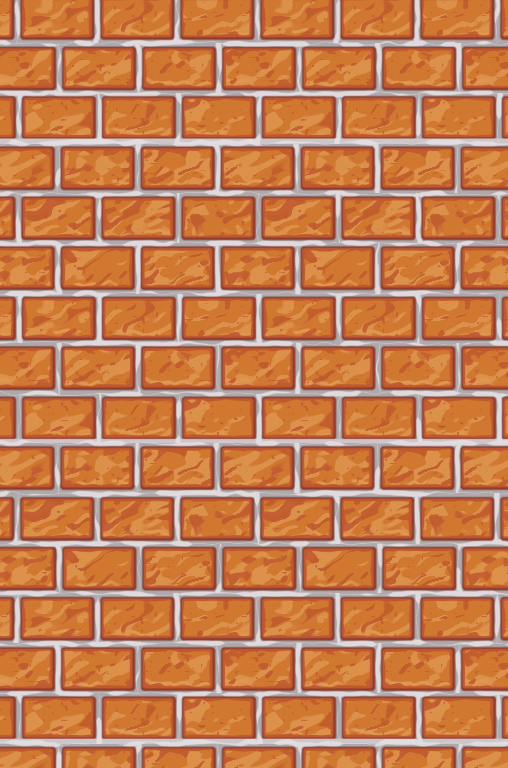
Write a WebGL 1 fragment shader that draws this texture.

```glsl
precision highp float;
// Running-bond wall of glossy orange bricks with streaked grey mortar.
uniform vec2 u_resolution;

#define GRID vec2(6.35, 15.36)      // bricks across, rows down
#define PHASE vec2(0.231, 0.87)     // first joint, from the top left
#define ASPECT 1.6                  // brick pitch over row pitch
#define HALF_SIZE vec2(0.735, 0.43) // half brick, in row heights
#define TILE vec2(3.0, 6.0)         // bricks and rows before the wear repeats
#define JITTER vec2(0.03, 0.025)    // small shift of rows
#define BODY vec3(0.815, 0.465, 0.19)
#define LIGHT vec3(0.875, 0.595, 0.32)
#define RUST vec3(0.75, 0.345, 0.18)
#define EDGE vec3(0.57, 0.24, 0.18)
#define MORTAR vec3(0.69, 0.66, 0.665)
#define CHALK vec3(0.91, 0.89, 0.90)

float hash(vec2 p) {
  return fract(sin(dot(p, vec2(127.1, 311.7))) * 43758.545);
}

float noise(vec2 p) {
  vec2 i = floor(p), f = fract(p);
  f = f * f * (3.0 - 2.0 * f);
  return mix(mix(hash(i), hash(i + vec2(1.0, 0.0)), f.x),
             mix(hash(i + vec2(0.0, 1.0)), hash(i + 1.0), f.x), f.y);
}

float roundBox(vec2 p, vec2 halfSize, float radius) {
  vec2 d = abs(p) - halfSize + radius;
  return length(max(d, 0.0)) + min(max(d.x, d.y), 0.0) - radius;
}

// Wavering chalk line along a joint; across is zero on its centre.
float chalkStreak(float along, float across, float id) {
  float width = 0.055 * smoothstep(0.25, 0.75, noise(vec2(along * 3.0, id)));
  float centre = 0.08 * (noise(vec2(along * 4.0, id + 31.0)) - 0.5);
  return 1.0 - smoothstep(width - 0.02, width + 0.02, abs(across - centre));
}

// Painted face: pale patches, slanted rust strokes and specks.
vec3 brickFace(vec2 q, vec2 seed) {
  vec2 warp = vec2(noise(q * 4.0 + seed), noise(q * 4.0 + seed + 17.0)) - 0.5;
  vec2 w = q + 0.2 * warp;
  vec2 slant = vec2(2.2 * w.x + 2.0 * w.y, 7.0 * w.y - 4.0 * w.x);
  float patches = noise(slant + seed) - 0.1 * q.x - 0.12 * q.y;
  vec3 color = mix(BODY, LIGHT, 0.8 * smoothstep(0.59, 0.66, patches));

  // Broken highlight along the lower part.
  float wave = abs(q.y + 0.29 - 0.16 * (noise(q.xx * 4.0 + seed) - 0.5));
  float broken = smoothstep(0.4, 0.6, noise(vec2(q.x * 3.0, 5.0) + seed));
  color = mix(color, LIGHT, broken * (1.0 - smoothstep(0.015, 0.05, wave)));

  float strokes = noise(slant * vec2(1.3, 1.1) + seed + 40.0);
  color = mix(color, RUST, 0.85 * smoothstep(0.71, 0.78, strokes));
  float specks = noise(q * vec2(11.0, 15.0) + seed + 80.0);
  return mix(color, RUST, 0.7 * smoothstep(0.87, 0.93, specks));
}

void main() {
  vec2 uv = gl_FragCoord.xy / u_resolution;
  vec2 grid = vec2(uv.x, 1.0 - uv.y) * GRID;
  float soft = max(0.018, 0.7 * GRID.y / u_resolution.y);

  // Row and brick cell, with alternate rows moved half a brick.
  float y = grid.y + 1.0 - PHASE.y;
  float row = floor(y);
  float tileRow = mod(row, TILE.y);
  float shiftX = JITTER.x * (hash(vec2(row, 3.0)) - 0.5);
  float x = grid.x - PHASE.x - 0.5 * mod(row, 2.0) - shiftX;
  float column = floor(x);
  vec2 q = vec2((fract(x) - 0.5) * ASPECT, 0.5 - fract(y));
  q.y += JITTER.y * (hash(vec2(row, 9.0)) - 0.5);
  vec2 seed = 60.0 * vec2(hash(vec2(mod(column, TILE.x), tileRow)),
                         hash(vec2(tileRow, mod(column, TILE.x) + 7.0)));

  // Mortar with chalk in both joint directions.
  float joint = floor(y + 0.5);
  float acrossY = fract(y + 0.5) - 0.5;
  float acrossX = (fract(x + 0.5) - 0.5) * ASPECT;
  float upright = floor(x + 0.5);
  float chalk = max(chalkStreak(grid.x * ASPECT, acrossY, joint * 5.0),
                    chalkStreak(y, acrossX, upright * 7.0 + 3.0));
  vec3 color = mix(MORTAR, CHALK, 0.85 * chalk);

  // Brick in nested layers, with thicker shade at the lower right.
  float outer = roundBox(q, HALF_SIZE, 0.065);
  vec2 lit = q + vec2(0.012, -0.01);
  float inner = roundBox(lit, HALF_SIZE - 0.035, 0.06);
  vec3 brick = mix(EDGE, RUST, 1.0 - smoothstep(-0.02, 0.02, inner));
  float ragged = 0.05 * (noise(q * 6.0 + seed) - 0.5);
  float face = 1.0 - smoothstep(-0.065, -0.03, inner + ragged);
  brick = mix(brick, brickFace(q, seed), face);
  color = mix(color, color * vec3(0.82, 0.76, 0.76),
              1.0 - smoothstep(0.0, 0.035, outer));
  color = mix(color, brick, 1.0 - smoothstep(-soft, soft, outer));

  // One row in each tile is cut straight along its lower edge.
  float cutRow = 1.0 - step(0.5, abs(tileRow - 2.0));
  float cut = 1.0 - smoothstep(-soft, soft, q.y + 0.41);
  color = mix(color, mix(MORTAR, CHALK, 0.5 + 0.4 * chalk), cutRow * cut);

  gl_FragColor = vec4(color, 1.0);
}
```
